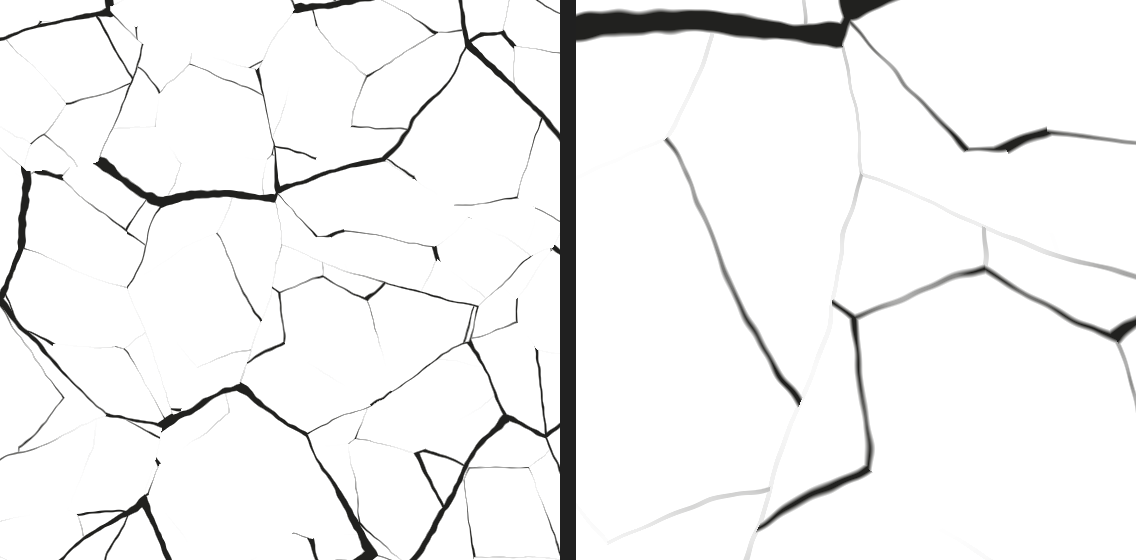
Left: the whole. Right: its middle third, enlarged.
A WebGL 2 fragment shader for this texture:

```glsl
#version 300 es
precision highp float;

uniform vec2 u_resolution;
out vec4 outColor;

#define CRACK_CELLS 3.8
#define CRACK_WIDTH 0.0055
#define CRACK_FADE 0.1
#define HAIR_CELLS 5.5
#define HAIR_WIDTH 0.0026
#define HAIR_FADE 0.33
#define JUNCTION_SWELL 1.1
#define JUNCTION_REACH 0.025
#define SOFTNESS 0.0024
#define INK vec3(0.13, 0.13, 0.12)
#define PAPER vec3(1.0)

vec2 hash2(vec2 p) {
    vec3 q = fract((p + 37.0).xyx * vec3(0.1031, 0.1030, 0.0973));
    q += dot(q, q.yzx + 33.33);
    return fract((q.xx + q.yz) * q.zy);
}

vec2 noise2(vec2 p) {
    vec2 cell = floor(p);
    vec2 f = fract(p);
    f = f * f * (3.0 - 2.0 * f);
    vec2 low = mix(hash2(cell), hash2(cell + vec2(1, 0)), f.x);
    vec2 high = mix(hash2(cell + vec2(0, 1)), hash2(cell + vec2(1, 1)), f.x);
    return mix(low, high, f.y);
}

// Bends, kinks and rough edges
vec2 warp(vec2 p) {
    vec2 bend = 0.036 * (noise2(p * 5.0) - 0.5);
    vec2 kink = 0.012 * (noise2(p * 15.0 + 9.0) - 0.5);
    vec2 grit = 0.0026 * (noise2(p * 70.0 + 21.0) - 0.5);
    return p + bend + kink + grit;
}

vec2 seedPoint(vec2 cell) {
    return cell + 0.5 + 0.92 * (hash2(cell) - 0.5);
}

// Share of a soft pixel covered by a line of the given half width
float lineCoverage(float dist, float halfWidth, float blur) {
    vec2 sides = clamp((vec2(halfWidth, -halfWidth) - dist) / blur + 0.5, 0.0, 1.0);
    return sides.x - sides.y;
}

// Cell borders, each with its own width that swells and fades along the way
float cracks(vec2 p, float scale, float maxWidth, float fade, float blur, out vec2 home) {
    vec2 base = floor(p);
    vec3 nearest = vec3(1e3);
    home = base;
    for (int y = -2; y <= 2; y++) {
        for (int x = -2; x <= 2; x++) {
            vec2 cell = base + vec2(x, y);
            float d = distance(p, seedPoint(cell));
            if (d < nearest.x) {
                nearest = vec3(d, nearest.xy);
                home = cell;
            } else if (d < nearest.y) {
                nearest = vec3(nearest.x, d, nearest.y);
            } else {
                nearest.z = min(nearest.z, d);
            }
        }
    }

    float junctionGap = (nearest.z - nearest.x) / scale;
    float swell = 1.0 + JUNCTION_SWELL * exp(-junctionGap / JUNCTION_REACH);
    float ripple = 0.75 + 0.5 * noise2(p / scale * 90.0).x;
    vec2 toHome = seedPoint(home) - p;
    float ink = 0.0;
    for (int y = -2; y <= 2; y++) {
        for (int x = -2; x <= 2; x++) {
            if (x == 0 && y == 0) continue;
            vec2 cell = home + vec2(x, y);
            vec2 toOther = seedPoint(cell) - p;
            float dist = dot(0.5 * (toHome + toOther), normalize(toOther - toHome)) / scale;
            if (dist > 0.03) continue;
            vec2 edge = hash2(home + cell + 0.5);
            float vigor = 0.7 * edge.x + 0.6 * noise2(p * 1.6 + edge * 40.0).x;
            float strength = smoothstep(fade, fade + 1.0, vigor);
            float halfWidth = maxWidth * strength * strength * swell * ripple;
            ink = max(ink, lineCoverage(dist, halfWidth, blur));
        }
    }
    return ink;
}

void main() {
    float side = min(u_resolution.x, u_resolution.y);
    vec2 p = warp(gl_FragCoord.xy / side);
    float blur = max(SOFTNESS, 1.0 / side);

    // Hairlines restart in every cell, so they branch off the main cracks
    vec2 plate, hairCell;
    float ink = cracks(p * CRACK_CELLS, CRACK_CELLS, CRACK_WIDTH, CRACK_FADE, blur, plate);
    vec2 hairPoint = p * HAIR_CELLS + 30.0 * hash2(plate + 5.0);
    float hair = cracks(hairPoint, HAIR_CELLS, HAIR_WIDTH, HAIR_FADE, blur, hairCell);

    outColor = vec4(mix(PAPER, INK, max(ink, hair)), 1.0);
}
```
